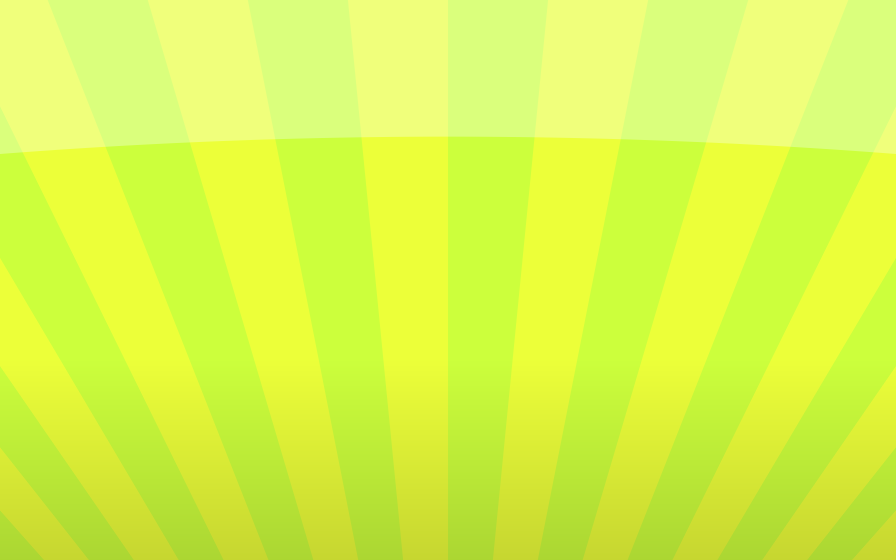
Reproduce this background procedurally as a WebGL 1 fragment shader.

```glsl
precision highp float;
// Lime and yellow rays fanning upward, with a glossy top cap and a shaded base.

uniform vec2 u_resolution;

const vec3 LIME = vec3(0.80, 1.00, 0.235);
const vec3 YELLOW = vec3(0.925, 1.00, 0.225);
const vec3 GLOSS = vec3(0.97, 1.00, 1.00);

// Coverage of a region from its signed distance in pixels (positive inside).
float coverage(float pixels) {
  return clamp(pixels + 0.5, 0.0, 1.0);
}

// Alternating stripes about x = 0: 0 on the first stripe, 1 on the next.
float stripes(float x, float stripeWidth, float pixelsPerUnit) {
  float wave = abs(mod(x / stripeWidth + 0.5, 2.0) - 1.0) - 0.5;
  return coverage(wave * stripeWidth * pixelsPerUnit);
}

// Region above a shallow parabolic arch; x runs from -0.5 to 0.5.
float aboveArch(vec2 p, float crest, float drop, float pixelsPerUnit) {
  float arch = crest - drop * 4.0 * p.x * p.x;
  return coverage((p.y - arch) * pixelsPerUnit);
}

// Linear darkening from a start height down to the lower edge.
float baseShade(float y, float start, float strength) {
  return 1.0 - strength * clamp(1.0 - y / start, 0.0, 1.0);
}

void main() {
  vec2 p = gl_FragCoord.xy / u_resolution;
  p.x -= 0.5;

  // Rays widen linearly with height, meeting at a point below the canvas.
  float rayWidth = mix(0.0501, 0.1117, p.y);
  vec3 color = mix(LIME, YELLOW, stripes(p.x, rayWidth, u_resolution.x));

  // Shaded base and translucent cap.
  color *= baseShade(p.y, 0.36, 0.16);
  float cap = aboveArch(p, 0.756, 0.031, u_resolution.y);
  color = mix(color, GLOSS, 0.33 * cap);

  gl_FragColor = vec4(color, 1.0);
}
```
